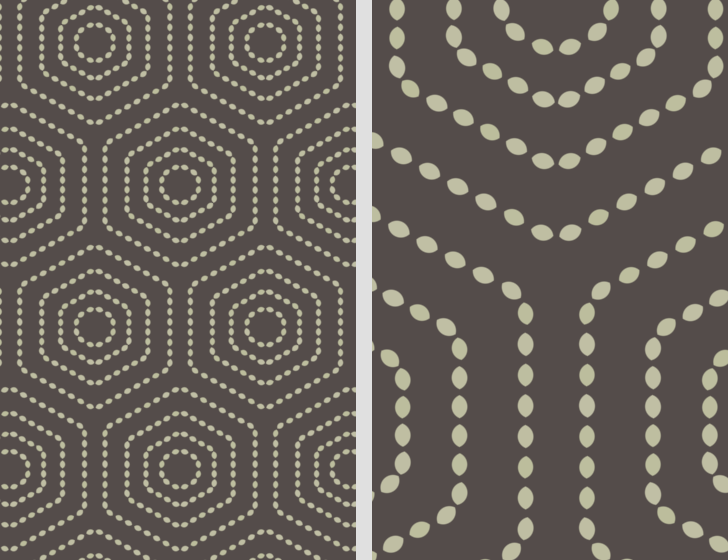
Left: the whole. Right: its middle third, enlarged.
Give the GLSL for this pattern, as a Shadertoy shader.

```glsl
// Staggered rows of concentric hexagons, each ring strung from small leaf beads.
// The plane folds to the nearest hexagon centre, then to one of its six sides,
// and the closest bead on every ring is drawn with a rounded lens distance.

const float PITCH = 0.3047;                    // centre spacing across, in canvas heights
const vec2 ORIGIN = vec2(0.3216, 0.6699);      // one hexagon centre, in canvas heights
const vec2 LATTICE = vec2(1.0, 1.6667);        // repeat of two staggered rows, in pitches
const vec2 SQUASH = vec2(1.0, 0.945);          // hexagons are slightly flattened
const float SIXTH = 1.04719755;                // a sixth of a turn

const vec3 GROUND = vec3(0.33, 0.30, 0.29);
const vec3 BEAD_PALE = vec3(0.76, 0.75, 0.66);
const vec3 BEAD_GREEN = vec3(0.73, 0.74, 0.60);

float hash(vec2 p) {
    return fract(sin(dot(p, vec2(127.1, 311.7))) * 43758.5453);
}

// Offset from the nearest centre of the staggered lattice
vec2 foldToCentre(vec2 p) {
    vec2 g = p / LATTICE;
    vec2 a = (g - round(g)) * LATTICE;
    vec2 b = (fract(g) - 0.5) * LATTICE;
    vec2 ua = a / SQUASH, ub = b / SQUASH;
    return dot(ua, ua) < dot(ub, ub) ? a : b;
}

// Lens along y with the given half width and half length
float lensDistance(vec2 p, float halfWidth, float halfLength) {
    p = abs(p);
    float offset = (halfLength * halfLength - halfWidth * halfWidth) / (2.0 * halfWidth);
    return (p.y - halfLength) * offset > p.x * halfLength
        ? length(p - vec2(0.0, halfLength))
        : length(p + vec2(offset, 0.0)) - offset - halfWidth;
}

// Distance to the closest bead of one ring (x) and that bead's random value (y)
vec2 beadRing(vec2 p, float apothem, float ring) {
    // Pick the side
    vec2 u = p / SQUASH;
    float side = round(atan(u.y, u.x) / SIXTH);
    vec2 normal = vec2(cos(side * SIXTH), sin(side * SIXTH));
    vec2 tangent = vec2(-normal.y, normal.x);

    // Pick the bead: two more per side on each larger ring
    float spacing = apothem * 0.57735 / ring;
    float slot = clamp(floor(dot(u, tangent) / spacing) + 0.5, 0.5 - ring, ring - 0.5);
    vec2 centre = (normal * apothem + tangent * slot * spacing) * SQUASH;
    float random = hash(vec2(ring * 9.0 + slot, mod(side + 6.0, 6.0)));

    // Align it with the side, leaning into the corners
    float lean = abs(slot) > ring - 1.0 ? 0.2 * sign(slot) : 0.0;
    lean += (random - 0.5) * 0.12;
    vec2 along = normalize(tangent * SQUASH);
    along = along * cos(lean) + vec2(-along.y, along.x) * sin(lean);
    vec2 q = p - centre;
    vec2 local = vec2(dot(q, vec2(along.y, -along.x)), dot(q, along));

    float size = 0.97 + 0.06 * random;
    float d = lensDistance(local, 0.0130 * size, 0.0200 * size) - 0.0022;
    return vec2(d, random);
}

void mainImage(out vec4 fragColor, in vec2 fragCoord) {
    vec2 p = foldToCentre((fragCoord / iResolution.y - ORIGIN) / PITCH);
    float pixel = 1.0 / (iResolution.y * PITCH);

    vec3 colour = GROUND;
    for (int i = 1; i <= 4; i++) {
        float ring = float(i);
        // Gaps between rings widen outward
        float apothem = 0.032 + 0.066 * ring + 0.009 * ring * ring;
        vec2 bead = beadRing(p, apothem, ring);
        vec3 tint = mix(BEAD_GREEN, BEAD_PALE, 0.2 + 0.6 * bead.y);
        colour = mix(colour, tint, 1.0 - smoothstep(-pixel, pixel, bead.x));
    }
    fragColor = vec4(colour, 1.0);
}
```
